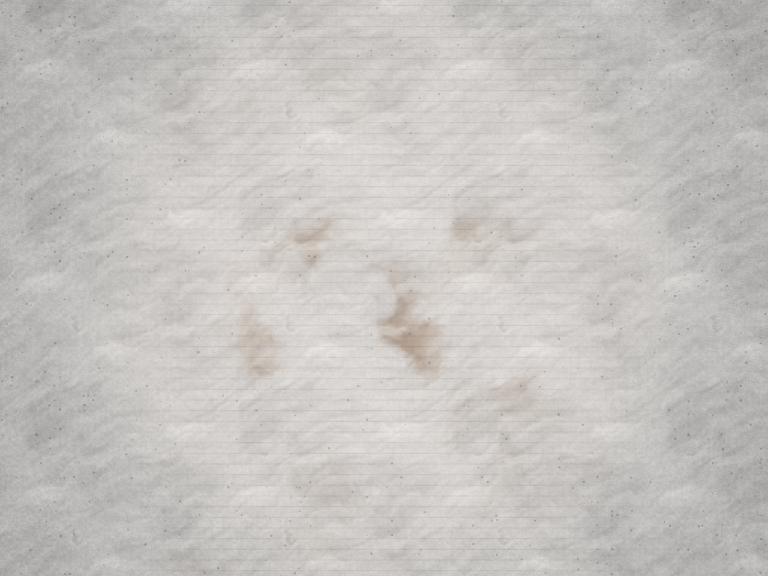
This texture is drawn by a Shadertoy shader. Its source:

```glsl
// Pale crumpled paper with faint ruled lines, brown stains and a soft dark border.
#define TILE 0.37        // repeat of the crumple pattern, in canvas heights
#define RULES 54.0       // ruled lines per canvas height
#define RULE_INK 0.055
#define BASE_TONE 0.872
#define MOTTLE 0.24
#define RELIEF 0.085
#define CREASE_INK 0.085
#define GRAIN 0.07
#define VIGNETTE 0.15
#define STAIN 0.55
#define SPECK_CELLS 120.0

float hash(vec2 p) {
    return fract(sin(dot(p, vec2(127.1, 311.7))) * 43758.5453);
}

// Value noise whose lattice wraps after "period" cells
float noise(vec2 p, float period) {
    vec2 i = floor(p), f = fract(p);
    f = f * f * (3.0 - 2.0 * f);
    float a = hash(mod(i, period));
    float b = hash(mod(i + vec2(1, 0), period));
    float c = hash(mod(i + vec2(0, 1), period));
    float d = hash(mod(i + vec2(1, 1), period));
    return mix(mix(a, b, f.x), mix(c, d, f.x), f.y);
}

// Wrapping fractal noise on the unit tile
float fbm(vec2 p, float period) {
    float sum = 0.0, amp = 0.5;
    for (int i = 0; i < 5; i++) {
        sum += amp * noise(p * period, period);
        p += vec2(0.37, 0.61);
        period *= 2.0;
        amp *= 0.5;
    }
    return sum;
}

// Integer shear: keeps the tile seamless, stretches features up to the right
vec2 slant(vec2 p) {
    return vec2(p.x - 2.0 * p.y, p.x + p.y);
}

// Folded surface height, with sharp ridges
float foldHeight(vec2 p) {
    float sum = 0.0, amp = 0.5, period = 2.0;
    for (int i = 0; i < 4; i++) {
        sum += amp * abs(2.0 * noise(p * period, period) - 1.0);
        p += vec2(0.23, 0.71);
        period *= 2.0;
        amp *= 0.55;
    }
    return sum;
}

// Thin line where a noise field crosses a level
float crease(vec2 p, float level, float width) {
    return 1.0 - smoothstep(0.0, width, abs(fbm(p, 2.0) - level));
}

// Small round dark dots, one chance per cell
float specks(vec2 uv, float chance, float px) {
    vec2 g = uv * SPECK_CELLS, cell = floor(g);
    vec2 centre = 0.3 + 0.4 * vec2(hash(cell + 3.1), hash(cell + 8.7));
    float radius = mix(0.1, 0.26, hash(cell + 5.3));
    float aa = px * SPECK_CELLS * 0.6;
    float dot1 = 1.0 - smoothstep(radius - aa, radius + aa, length(fract(g) - centre));
    return dot1 * step(1.0 - chance, hash(cell + 1.7));
}

void mainImage(out vec4 fragColor, in vec2 fragCoord) {
    float px = 1.0 / iResolution.y;
    vec2 uv = fragCoord * px;
    vec2 fromCentre = uv - 0.5 * iResolution.xy * px;
    float edge = smoothstep(0.3, 1.3, length(fromCentre * vec2(1.5, 1.35)));

    // Crumpled sheet: soft blotches, lit folds and broken creases
    vec2 p = uv / TILE;
    vec2 bend = vec2(fbm(p, 4.0), fbm(p + 0.5, 4.0)) - 0.48;
    vec2 q = slant(p + 0.16 * bend);
    float blotch = fbm(q, 2.0) - 0.48;
    vec2 toLight = slant(vec2(-0.008, 0.016));
    float relief = foldHeight(q) - foldHeight(q + toLight);
    float patches = smoothstep(0.42, 0.72, noise(p * 5.0 + 2.0 * bend, 5.0));
    float creases = crease(q, 0.43, 0.022) * patches
                  + 0.6 * crease(q.yx + 0.4, 0.52, 0.018) * (1.0 - patches) * patches * 2.0;
    float shade = smoothstep(0.08, 0.24, -blotch);

    float tone = BASE_TONE - VIGNETTE * edge;
    tone += MOTTLE * min(blotch, 0.1) * (0.75 + 0.5 * edge);
    tone += RELIEF * clamp(relief * 2.5, -1.0, 0.6);
    tone -= CREASE_INK * creases + 0.025 * shade * patches;

    // Paper fibre and dirt
    float fibre = 0.6 * noise(uv * 380.0, 4096.0) + 0.4 * noise(uv * 190.0 + 7.0, 4096.0) - 0.5;
    tone += GRAIN * fibre * (0.7 + 0.7 * edge);
    tone -= 0.13 * specks(uv, 0.008 + 0.06 * edge + 0.05 * shade * patches, px);

    // Ruled lines, worn and fading towards the sides
    float ruleDist = abs(fract(uv.y * RULES) - 0.5) / RULES;
    float rule = 1.0 - smoothstep(0.0008 - 0.5 * px, 0.0008 + 0.7 * px, ruleDist);
    rule *= 1.0 - smoothstep(0.22, 0.56, abs(fromCentre.x));
    rule *= 0.5 + 0.6 * noise(uv * vec2(45.0, RULES), 4096.0);
    tone -= RULE_INK * rule;

    // Warm middle, neutral border, stains gathered below the centre
    vec3 tint = mix(vec3(1.0, 0.982, 0.966), vec3(0.995, 0.992, 0.984), edge);
    vec2 spread = (fromCentre + vec2(0.03, 0.12)) * vec2(3.6, 2.9);
    float stain = smoothstep(0.46, 0.75, fbm(uv + 0.15 * bend + 0.3, 7.0));
    stain *= exp(-dot(spread, spread)) * (0.6 + 1.2 * shade + 0.8 * creases);
    vec3 color = tone * tint;
    color *= 1.0 - STAIN * stain * vec3(0.17, 0.25, 0.32);

    fragColor = vec4(clamp(color, 0.0, 1.0), 1.0);
}
```
